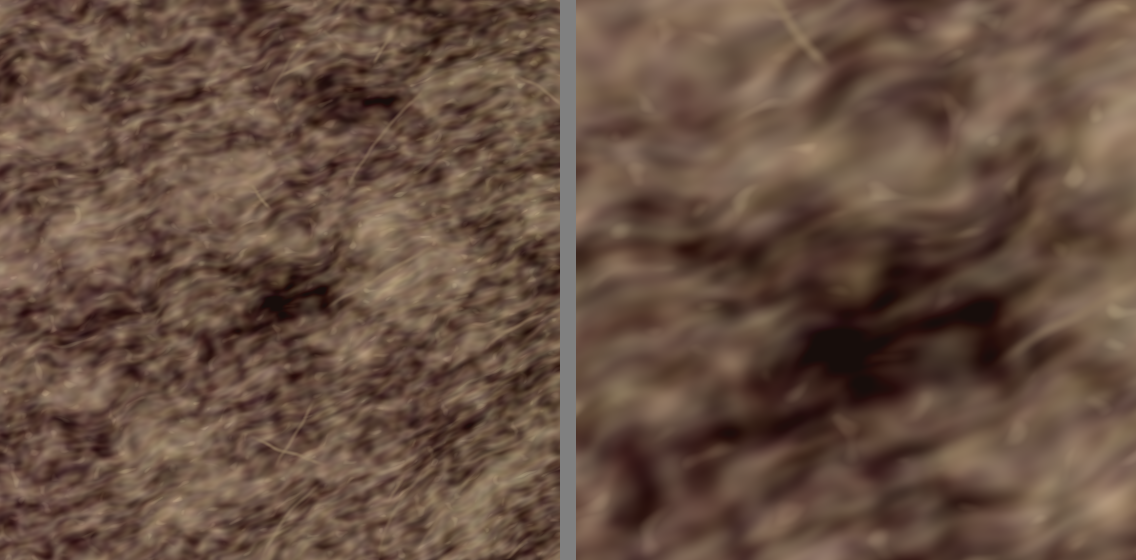
Left: the whole. Right: its middle third, enlarged.
This texture is drawn by a Shadertoy shader. Its source:

```glsl
// Dry, littered soil: soft slanted grains over broad pale and dark patches,
// with a shaded hollow and a few thin bent straws. Layers of gradient noise are
// sampled along a bending flow field, then mapped to brown tones.

#define SOIL_COLOR vec3(0.412, 0.318, 0.262)
#define TONE_COLOR vec3(0.104, 0.105, 0.085)
#define STRAW_COLOR vec3(0.60, 0.51, 0.40)
#define PATCH_SCALE 5.0
#define CLUMP_SCALE vec2(10.0, 17.0)
#define GRAIN_SCALE vec2(23.0, 43.0)
#define FIBER_SCALE vec2(44.0, 84.0)
#define TINT_AMOUNT 0.017
#define HOLLOW_CENTER vec2(0.51, 0.48)
#define STRAW_COUNT 18
#define STRAW_WIDTH 0.0030

float hash(vec2 p) {
    return fract(sin(dot(p, vec2(127.1, 311.7))) * 43758.5453);
}

// Dot product of a random unit gradient with the offset from its lattice point
float cornerSlope(vec2 cell, vec2 offset) {
    float angle = 6.2832 * hash(cell);
    return dot(vec2(cos(angle), sin(angle)), offset);
}

// Signed gradient noise, roughly -1 to 1
float noise(vec2 p) {
    vec2 cell = floor(p);
    vec2 f = p - cell;
    vec2 u = f * f * f * (f * (f * 6.0 - 15.0) + 10.0);
    vec2 e = vec2(0.0, 1.0);
    float low = mix(cornerSlope(cell, f), cornerSlope(cell + e.yx, f - e.yx), u.x);
    float high = mix(cornerSlope(cell + e.xy, f - e.xy), cornerSlope(cell + e.yy, f - e.yy), u.x);
    return 1.7 * mix(low, high, u.y);
}

// Coordinates along and across the slanted grain, steeper at lower right
vec2 flow(vec2 p) {
    vec2 warp = vec2(noise(p * 7.0 + 3.7), noise(p * 7.0 + 41.3));
    vec2 ripple = vec2(noise(p * 19.0 + 8.1), noise(p * 19.0 + 57.9));
    float along = p.x + 0.3 * p.y;
    float across = p.y - 0.27 * p.x - 0.22 * p.x * p.x * (1.0 - p.y);
    return vec2(along, across) + 0.015 * warp + 0.006 * ripple;
}

// Coverage of one bent, tapered straw, most often at lower right
float straw(vec2 p, float id) {
    vec2 spread = vec2(hash(vec2(id, 1.0)), hash(vec2(id, 2.0)));
    vec2 center = vec2(1.0 - 0.6 * pow(spread.x, 1.4), pow(spread.y, 1.5));
    float angle = mix(0.35, 1.15, hash(vec2(id, 3.0)));
    if (hash(vec2(id, 4.0)) < 0.15) angle = -angle;
    float halfLength = mix(0.03, 0.14, pow(hash(vec2(id, 5.0)), 2.0));
    float bend = mix(-2.0, 1.0, hash(vec2(id, 6.0)));
    vec2 d = p - center;
    vec2 axis = vec2(cos(angle), sin(angle));
    vec2 q = vec2(dot(d, axis), dot(d, vec2(-axis.y, axis.x)));
    q.y -= bend * q.x * q.x + 0.003 * noise(vec2(q.x * 25.0, id * 7.3));
    float body = 1.0 - smoothstep(0.0, STRAW_WIDTH * 1.8, abs(q.y));
    float ends = 1.0 - smoothstep(0.5 * halfLength, halfLength, abs(q.x));
    return body * ends * mix(0.25, 0.7, hash(vec2(id, 8.0)));
}

void mainImage(out vec4 fragColor, in vec2 fragCoord) {
    vec2 p = fragCoord / iResolution.y;
    vec2 q = flow(p);

    // Broad patches, with bare pale ground showing less grain
    float ground = noise(q * PATCH_SCALE * vec2(0.8, 1.3) + 17.0);
    float clump = noise(q * CLUMP_SCALE + 5.0);
    float bare = smoothstep(0.1, 0.6, ground + 0.5 * clump);

    // Slanted grains, finer fibers and crossing bits
    float grain = noise(q * GRAIN_SCALE + 29.0);
    float fiber = noise(q * FIBER_SCALE + 63.0);
    float crossing = noise(vec2(p.x - 0.4 * p.y, p.y + 0.5 * p.x) * vec2(42.0, 36.0) + 11.0);
    float litter = 1.2 * grain + 0.68 * fiber + 0.55 * crossing;
    float tone = 1.25 * ground + 1.2 * clump + litter * (1.05 - 0.4 * bare);

    // Shaded hollow and scattered pale glints
    vec2 h = (p - HOLLOW_CENTER) / vec2(0.11, 0.065);
    tone -= 1.6 * exp(-dot(h, h));
    float glint = noise(q * vec2(38.0, 56.0) + 87.0);
    tone += 0.8 * smoothstep(0.5, 0.95, glint);

    // Brown tones drifting from rosy at left to olive at right
    float tint = noise(q * vec2(28.0, 50.0) + 133.0) + 0.6 * noise(p * 5.0 + 71.0);
    tint += 0.8 * (p.x - 0.5);
    vec3 color = SOIL_COLOR + TONE_COLOR * tone;
    color += TINT_AMOUNT * tint * vec3(-0.5, 0.4, -0.6);
    float cool = noise(q * vec2(24.0, 44.0) + 211.0);
    color += TINT_AMOUNT * cool * vec3(-0.7, 0.0, 0.9);

    // Thin pale straws
    for (int i = 0; i < STRAW_COUNT; i++) {
        color = mix(color, STRAW_COLOR + 0.04 * fiber, straw(p, float(i) + 1.0));
    }

    fragColor = vec4(clamp(color, vec3(0.09, 0.05, 0.045), vec3(0.85, 0.80, 0.72)), 1.0);
}
```
